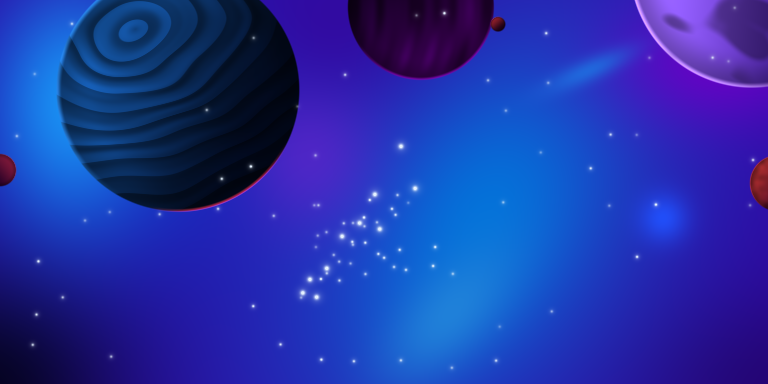
Reproduce this background procedurally as a WebGL 1 fragment shader.

```glsl
precision highp float;
// Deep-space scene: shaded planets over blue and violet nebula glows with scattered stars.
uniform vec2 u_resolution;

vec2 hash2(vec2 p) {
  vec3 q = fract(vec3(p.xyx) * vec3(0.1031, 0.1030, 0.0973));
  q += dot(q, q.yzx + 33.33);
  return fract((q.xx + q.yz) * q.zy);
}

float noise(vec2 p) {
  vec2 i = floor(p), f = fract(p);
  f = f * f * (3.0 - 2.0 * f);
  return mix(mix(hash2(i).x, hash2(i + vec2(1, 0)).x, f.x),
             mix(hash2(i + vec2(0, 1)).x, hash2(i + vec2(1, 1)).x, f.x), f.y);
}

vec2 rotate(vec2 p, float a) {
  return vec2(cos(a) * p.x + sin(a) * p.y, cos(a) * p.y - sin(a) * p.x);
}

// Soft tilted ellipse of light
float glow(vec2 offset, vec2 radius, float tilt) {
  vec2 q = rotate(offset, tilt) / radius;
  return exp(-dot(q, q));
}

// Disc of unit radius, lit from one side, with a thin coloured rim
vec3 planet(vec3 behind, vec2 q, float radius, vec3 dark, vec3 lit,
            vec2 light, float pattern, vec3 rim, vec2 rimSide) {
  float d = length(q), edge = 1.0 / (u_resolution.y * radius);
  vec3 surface = mix(dark, lit, smoothstep(-0.8, 0.9, dot(q, light))) * pattern;
  surface *= 1.0 - 0.3 * smoothstep(0.7, 1.0, d);
  surface += rim * smoothstep(0.955, 1.0, d) * smoothstep(0.1, 0.9, dot(q, rimSide));
  return mix(surface, behind, smoothstep(-edge, edge, d - 1.0));
}

// Bright core with a faint halo
float star(vec2 offset, float size) {
  float d2 = dot(offset, offset) / (size * size);
  return exp(-d2) + 0.22 * exp(-d2 * 0.16);
}

vec3 nebula(vec2 p) {
  vec3 col = vec3(0.19, 0.015, 0.63);
  col = mix(col, vec3(0.14, 0.0, 0.42), 0.9 * glow(p - vec2(2.0, 0.0), vec2(0.4, 0.25), 0.0));
  col = mix(col, vec3(0.02, 0.0, 0.1), glow(p - vec2(-0.03, 0.0), vec2(0.38, 0.36), 0.0));
  // Wide blue cloud and its bright diagonal heart
  col = mix(col, vec3(0.08, 0.33, 0.81), 0.95 * glow(p - vec2(1.23, 0.4), vec2(0.75, 0.5), 0.95));
  col = mix(col, vec3(0.0, 0.47, 0.86), 0.85 * glow(p - vec2(1.26, 0.43), vec2(0.33, 0.22), 1.0));
  col = mix(col, vec3(0.14, 0.54, 0.86), 0.8 * glow(p - vec2(1.17, 0.18), vec2(0.22, 0.11), 0.8));
  // Halo on the left of the large planet
  col = mix(col, vec3(0.06, 0.2, 0.78), 0.9 * glow(p - vec2(0.3, 0.66), vec2(0.46, 0.4), 0.0));
  col = mix(col, vec3(0.1, 0.58, 0.96), 0.95 * glow(p - vec2(0.19, 0.73), vec2(0.2, 0.29), 0.0));
  // Violet patches
  col = mix(col, vec3(0.37, 0.15, 0.8), 0.75 * glow(p - vec2(0.81, 0.6), vec2(0.17, 0.2), 0.0));
  col = mix(col, vec3(0.2, 0.03, 0.62), 0.8 * glow(p - vec2(0.88, 0.95), vec2(0.24, 0.2), 0.0));
  col = mix(col, vec3(0.42, 0.0, 0.78), 0.9 * glow(p - vec2(1.88, 0.84), vec2(0.28, 0.17), 0.0));
  // Distant galaxy streak and round blue glow
  col = mix(col, vec3(0.12, 0.44, 0.88), 0.85 * glow(p - vec2(1.53, 0.815), vec2(0.12, 0.03), 0.42));
  return mix(col, vec3(0.13, 0.32, 1.0), 0.9 * glow(p - vec2(1.727, 0.432), vec2(0.062), 0.0));
}

vec3 planets(vec3 col, vec2 p) {
  // Large blue world: swirling bands around an off-centre storm
  vec2 q = (p - vec2(0.4635, 0.766)) / 0.316;
  vec2 s = rotate(q - vec2(-0.35, 0.5), 0.3) * vec2(0.85, 1.3);
  float ring = length(s) + 0.16 * noise(q * vec2(2.0, 3.5) + 4.0);
  float band = ring * 5.5;
  float swirl = 0.7 + 0.45 * smoothstep(0.0, 0.85, fract(band)) * smoothstep(1.0, 0.93, fract(band));
  swirl += 0.3 * (noise(vec2(ring * 16.0, q.x * 1.5)) - 0.4);
  col = planet(col, q, 0.316, vec3(0.005, 0.03, 0.1), vec3(0.07, 0.3, 0.58),
               vec2(-0.9, 0.42), swirl, vec3(0.1, 0.28, 0.45), vec2(-0.9, 0.3));
  float lowerRim = smoothstep(0.975, 0.995, length(q)) * smoothstep(1.012, 1.0, length(q));
  col += vec3(0.6, 0.1, 0.15) * lowerRim * smoothstep(0.75, 1.0, dot(q, vec2(0.42, -0.9)));

  // Dark plum world with upright streaks
  q = (p - vec2(1.096, 0.982)) / 0.19;
  float streaks = 0.65 + 0.7 * noise(vec2(q.x * 9.0 + q.y * q.y * 2.0, q.y * 1.5));
  col = planet(col, q, 0.19, vec3(0.07, 0.0, 0.12), vec3(0.21, 0.0, 0.3),
               vec2(0.5, -0.75), streaks, vec3(0.32, 0.02, 0.45), vec2(0.3, -0.95));

  // Pale violet world with dusky oval patches
  q = (p - vec2(1.958, 1.09)) / 0.318;
  float patches = 1.08 - 0.4 * smoothstep(0.55, 0.75, noise(rotate(q, -0.5) * vec2(3.0, 7.0)));
  col = planet(col, q, 0.318, vec3(0.2, 0.06, 0.5), vec3(0.58, 0.38, 0.98),
               vec2(-1.0, 0.1), patches, vec3(0.5, 0.4, 0.5), vec2(-0.7, -0.7));

  // Small red moons
  vec3 ember = vec3(0.35, 0.08, 0.1);
  col = planet(col, (p - vec2(1.297, 0.937)) / 0.019, 0.019, vec3(0.1, 0.0, 0.08),
               vec3(0.55, 0.12, 0.16), vec2(-0.6, 0.7), 1.0, ember, vec2(-0.6, 0.7));
  col = planet(col, (p - vec2(0.0, 0.557)) / 0.042, 0.042, vec3(0.14, 0.0, 0.15),
               vec3(0.48, 0.09, 0.22), vec2(0.7, 0.6), 1.0, ember, vec2(0.9, 0.3));
  q = (p - vec2(2.026, 0.523)) / 0.073;
  return planet(col, q, 0.073, vec3(0.14, 0.0, 0.1), vec3(0.62, 0.16, 0.17),
                vec2(-0.8, 0.5), 0.8 + 0.4 * noise(q * 5.0), ember, vec2(-0.9, 0.3));
}

float stars(vec2 p) {
  // Sparse field, one candidate per cell
  vec2 cell = floor(p / 0.125), h = hash2(cell + 17.0), k = hash2(cell + 61.0);
  vec2 place = (cell + 0.15 + 0.7 * h) * 0.125;
  float light = step(0.58, k.x) * (0.3 + 0.7 * k.y) * star(p - place, 0.0035);
  // Loose cluster of fine stars
  for (int i = 0; i < 30; i++) {
    vec2 a = hash2(vec2(float(i), 3.0)), b = hash2(vec2(float(i), 29.0));
    light += (0.4 + 0.5 * b.x) * star(p - vec2(0.95, 0.38) - (a + b - 1.0) * vec2(0.2, 0.24), 0.0035);
  }
  // Larger stars strung along its rising diagonal
  for (int i = 0; i < 10; i++) {
    vec2 jitter = hash2(vec2(float(i), 47.0)) - 0.5;
    vec2 along = mix(vec2(0.78, 0.22), vec2(1.08, 0.58), float(i) / 9.0);
    light += star(p - along - jitter * 0.09, 0.0062);
  }
  return light;
}

void main() {
  vec2 p = gl_FragCoord.xy / u_resolution * vec2(2.0, 1.0);
  vec3 col = planets(nebula(p), p);
  col = mix(col, vec3(0.9, 0.95, 1.0), min(stars(p), 1.0));
  gl_FragColor = vec4(col, 1.0);
}
```
